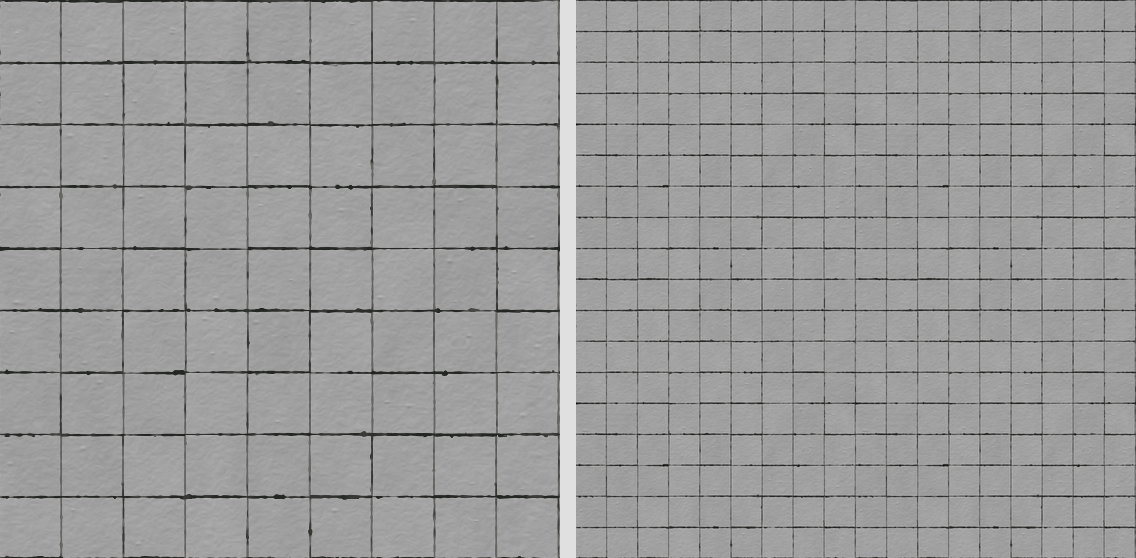
Left: one tile. Right: repeated 2 by 2.
Write a Shadertoy shader that draws this texture.

```glsl
const float TILES = 9.0;                        // repeats across and down
const vec2  GRID_SHIFT = vec2(0.020, 0.012);    // joint offset, in tiles
const float VERTICAL_HALF_WIDTH = 0.015;        // joint sizes, in tiles
const vec2  HORIZONTAL_HALF_WIDTH = vec2(0.008, 0.026);
const float JOINT_DRIFT = 0.014;
const float EDGE_WOBBLE = 0.016;
const float CHIP_DEPTH = 0.028;
const float GRAIN_STRENGTH = 0.075;
const float TILE_VARIATION = 0.018;
const float SMUDGE_STRENGTH = 0.035;
const float RIM_LIGHT = 0.055;
const float SPECK_CHANCE = 0.3;
const int   SPECKS_PER_TILE = 2;

const vec3 PLASTER      = vec3(0.626, 0.627, 0.626);
const vec3 MORTAR       = vec3(0.395, 0.395, 0.385);
const vec3 MORTAR_GRIME = vec3(0.210, 0.215, 0.200);
const vec3 SHADOW       = vec3(0.140, 0.150, 0.138);
const vec3 SHADOW_WORN  = vec3(0.300, 0.300, 0.288);

float hash(vec2 cell, float salt) {
    uvec2 q = uvec2(ivec2(cell)) * uvec2(1597334673u, 3812015801u);
    uint n = (q.x ^ q.y ^ (uint(salt) * 2798796415u)) * 1597334673u;
    n = (n ^ (n >> 15)) * 2246822519u;
    n ^= n >> 13;
    return float(n >> 8) / 16777216.0;
}

// Value noise that wraps after the given number of cells.
float noise(vec2 uv, vec2 cells, float salt) {
    vec2 p = uv * cells;
    vec2 i = floor(p);
    vec2 f = p - i;
    f = f * f * (3.0 - 2.0 * f);
    vec2 a = mod(i, cells);
    vec2 b = mod(i + 1.0, cells);
    return mix(mix(hash(a, salt), hash(vec2(b.x, a.y), salt), f.x),
               mix(hash(vec2(a.x, b.y), salt), hash(b, salt), f.x), f.y);
}

float plasterHeight(vec2 uv) {
    return 0.55 * noise(uv, vec2(130.0, 190.0), 1.0)
         + 0.60 * noise(uv, vec2(67.0, 101.0), 2.0)
         + 0.30 * noise(uv, vec2(230.0, 270.0), 3.0);
}

// Slope of the rough coat, lit from above.
float plasterGrain(vec2 uv) {
    vec2 bend = vec2(noise(uv, vec2(47.0), 4.0), noise(uv, vec2(53.0), 5.0));
    vec2 q = uv + 0.009 * bend;
    return plasterHeight(q) - plasterHeight(q + vec2(-0.0010, 0.0026));
}

// Small lumps and pits: bright upper side, dark lower side.
float specks(vec2 local, vec2 tile) {
    float light = 0.0;
    for (int k = 0; k < SPECKS_PER_TILE; k++) {
        float salt = 20.0 + 5.0 * float(k);
        vec2 center = mix(vec2(0.12), vec2(0.88),
                          vec2(hash(tile, salt), hash(tile, salt + 1.0)));
        float radius = mix(0.018, 0.040, hash(tile, salt + 2.0));
        vec2 d = (local - center) / (radius * vec2(1.4, 0.8));
        float present = step(hash(tile, salt + 3.0), SPECK_CHANCE);
        light += present * d.y * exp(-dot(d, d));
    }
    return light;
}

float coverage(float dist, float soft) {
    return 1.0 - smoothstep(-soft, soft, dist);
}

void mainImage(out vec4 fragColor, in vec2 fragCoord) {
    vec2 uv = fragCoord / iResolution.xy;
    vec2 p = uv * TILES + GRID_SHIFT;
    vec2 local = fract(p);
    vec2 tile = mod(floor(p), TILES);
    vec2 joint = floor(p + 0.5);
    vec2 jointId = mod(joint, TILES);
    float soft = max(0.6 * TILES / min(iResolution.x, iResolution.y), 0.006);

    // Ragged edges and chips
    float wobble = EDGE_WOBBLE * (noise(uv, vec2(150.0), 6.0) - 0.5);
    float chip = CHIP_DEPTH * smoothstep(0.78, 1.0, noise(uv, vec2(83.0), 7.0));
    float wear = wobble + chip;

    // Vertical joints
    vec2 upright = vec2(jointId.x, tile.y);
    float side = p.x - joint.x - JOINT_DRIFT * (hash(upright, 8.0) - 0.5);
    float verticalDist = abs(side) - VERTICAL_HALF_WIDTH - 0.6 * wear;

    // Horizontal joints, with a width that tapers along each tile
    vec2 level = vec2(tile.x, jointId.y);
    float rise = p.y - joint.y - JOINT_DRIFT * (hash(level, 9.0) - 0.5);
    float taper = mix(hash(level, 10.0), hash(level, 11.0), local.x);
    float halfWidth = mix(HORIZONTAL_HALF_WIDTH.x, HORIZONTAL_HALF_WIDTH.y, taper);
    float horizontalDist = abs(rise) - halfWidth - wear;

    // Plaster face
    float tone = TILE_VARIATION * (hash(tile, 12.0) - 0.5);
    float smudge = 0.6 * noise(uv, vec2(23.0, 14.0), 13.0)
                 + 0.4 * noise(uv, vec2(61.0, 37.0), 14.0) - 0.5;
    vec3 color = PLASTER + tone + SMUDGE_STRENGTH * smudge;
    color += GRAIN_STRENGTH * plasterGrain(uv) + 0.16 * specks(local, tile);

    // Lit upper rim and faint side rims
    float rimWear = noise(uv, vec2(97.0, 45.0), 15.0);
    float topRim = coverage(horizontalDist - 0.022, 0.020) * step(rise, 0.0);
    float sideRim = coverage(verticalDist - 0.016, 0.016);
    color += RIM_LIGHT * rimWear * max(topRim, 0.5 * sideRim);

    // Joint colours
    float grime = noise(uv, vec2(27.0, 63.0), 16.0) + 0.5 * hash(upright, 17.0);
    vec3 mortar = mix(MORTAR, MORTAR_GRIME, smoothstep(0.75, 1.2, grime));
    float worn = smoothstep(0.5, 0.95, noise(uv, vec2(54.0, 27.0), 18.0));
    vec3 shadow = mix(SHADOW, SHADOW_WORN, worn * (1.0 - 0.6 * taper));
    color = mix(color, mortar, coverage(verticalDist, soft));
    color = mix(color, shadow, coverage(horizontalDist, soft));

    fragColor = vec4(color, 1.0);
}
```
